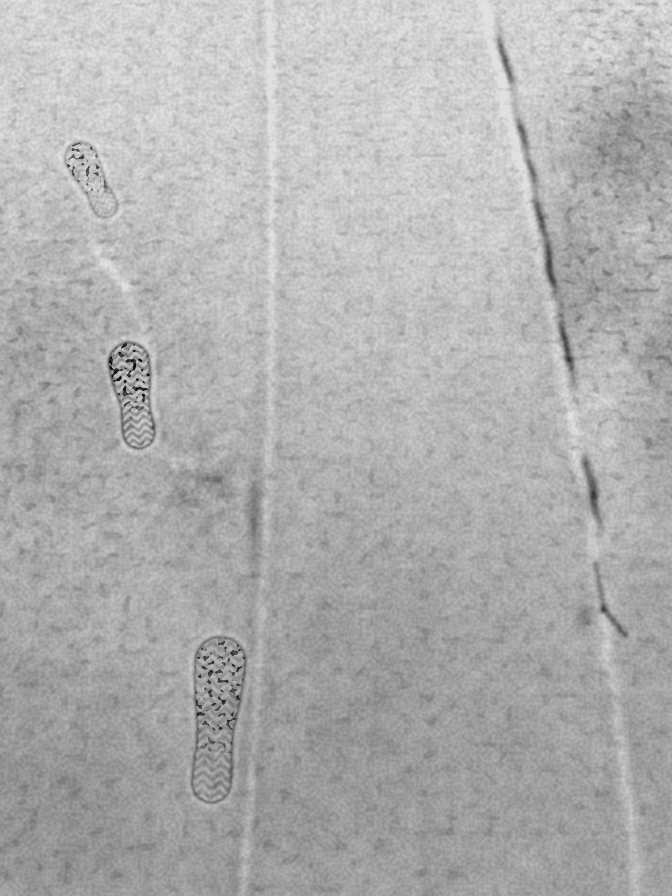
A Shadertoy shader for this texture:

```glsl
vec2 gradientAt(vec2 cell) {
    vec3 h = fract(cell.xyx * vec3(0.1031, 0.1030, 0.0973));
    h += dot(h, h.yzx + 33.33);
    float angle = 6.2832 * fract((h.x + h.y) * h.z);
    return vec2(cos(angle), sin(angle));
}

// Gradient noise, roughly -0.7 to 0.7
float gradientNoise(vec2 p) {
    vec2 i = floor(p), f = fract(p);
    vec2 u = f * f * f * (f * (f * 6.0 - 15.0) + 10.0);
    vec2 e = vec2(0.0, 1.0);
    float low = mix(dot(gradientAt(i), f), dot(gradientAt(i + e.yx), f - e.yx), u.x);
    float high = mix(dot(gradientAt(i + e.xy), f - e.xy), dot(gradientAt(i + e.yy), f - e.yy), u.x);
    return mix(low, high, u.y);
}

float fbm(vec2 p) {
    float sum = 0.0, amp = 0.6;
    for (int i = 0; i < 4; i++) {
        sum += amp * gradientNoise(p);
        p = mat2(1.6, 1.2, -1.2, 1.6) * p + 7.3;
        amp *= 0.55;
    }
    return sum;
}

float glow(vec2 p, vec2 center, vec2 radius) {
    vec2 q = (p - center) / radius;
    return exp(-dot(q, q));
}

float line(float d, float width) {
    return exp(-d * d / (width * width));
}

float band(float x, float lo, float hi, float soft) {
    return smoothstep(lo - soft, lo + soft, x) * (1.0 - smoothstep(hi - soft, hi + soft, x));
}

float segmentDistance(vec2 p, vec2 a, vec2 b) {
    vec2 ab = b - a;
    return length(p - a - ab * clamp(dot(p - a, ab) / dot(ab, ab), 0.0, 1.0));
}

// Pressed sole: rim, tread and dark specks near the toe
float footprint(vec2 p, vec2 heel, vec2 toe, float radius, float tread, float dirt) {
    vec2 axis = toe - heel;
    float len = length(axis);
    axis /= len;
    vec2 local = vec2(dot(p - heel, vec2(axis.y, -axis.x)), dot(p - heel, axis));
    float along = local.y / len, h = clamp(along, 0.0, 1.0);
    float width = radius * (mix(0.78, 1.0, h) - 0.16 * line(h - 0.4, 0.25));
    float d = length(local - vec2(0.0, h * len)) - width;
    float inside = 1.0 - smoothstep(-0.002, 0.001, d);
    float rim = -0.15 * line(d, 0.0018) + 0.06 * line(d - 0.005, 0.003);
    vec2 g = local / radius;
    float grooves = sin(g.y * 17.0 + 2.0 * cos(g.x * 9.0));
    float speck = smoothstep(0.16, 0.34, gradientNoise(p * 190.0)
                + 0.35 * gradientNoise(p * 75.0)) * smoothstep(0.25, 0.75, along + 0.2);
    return rim * (0.5 + tread) + inside * (0.1 * tread * grooves - dirt * speck - 0.025);
}

// Broad light and dark areas of thin snow
float snowTone(vec2 p) {
    float tone = mix(0.625, 0.825, smoothstep(0.08, 1.0, p.y));
    tone -= 0.085 * glow(p, vec2(0.02, 0.61), vec2(0.19, 0.16));
    tone -= 0.06 * glow(p, vec2(0.02, 0.12), vec2(0.15, 0.13));
    tone -= 0.04 * glow(p, vec2(0.40, 0.24), vec2(0.11, 0.20));
    tone += 0.03 * glow(p, vec2(0.16, 0.27), vec2(0.10, 0.09));
    tone -= 0.22 * glow(p, vec2(0.71, 0.84), vec2(0.08, 0.075));
    tone -= 0.15 * glow(p, vec2(0.65, 0.69), vec2(0.055, 0.08));
    tone -= 0.12 * glow(p, vec2(0.75, 0.61), vec2(0.05, 0.13));
    tone += 0.05 * glow(p, vec2(0.68, 0.50), vec2(0.04, 0.14));
    return tone;
}

// Pavement joint with a bright lip and broken dark gap
float crack(vec2 p) {
    float d = 1.0 - p.y;
    float x = p.x - (0.545 + 0.245 * d - 0.07 * d * d) + 0.005 * gradientNoise(vec2(3.0, p.y * 28.0));
    float open = smoothstep(-0.22, 0.15, gradientNoise(vec2(9.0, p.y * 22.0)));
    float gap = max(band(p.y, 0.57, 0.98, 0.012), band(p.y, 0.41, 0.49, 0.012));
    float dark = gap * mix(0.12, 0.4, open) * line(x - 0.003, 0.0045);
    dark += 0.28 * line(segmentDistance(p, vec2(0.665, 0.37), vec2(0.674, 0.32)), 0.004);
    dark += 0.28 * line(segmentDistance(p, vec2(0.674, 0.32), vec2(0.697, 0.292)), 0.004);
    dark += 0.20 * glow(p, vec2(0.652, 0.312), vec2(0.009, 0.016));
    dark += 0.13 * glow(p, vec2(0.655, 0.45), vec2(0.012, 0.04));
    return 0.10 * line(x + 0.007, 0.007) - dark;
}

// Faint raised seam
float seam(vec2 p) {
    float d = 1.0 - p.y;
    float x = p.x - (0.3 + 0.03 * d - 0.06 * d * d) + 0.003 * gradientNoise(vec2(5.0, p.y * 14.0));
    float lip = (0.075 + 0.06 * gradientNoise(vec2(1.0, p.y * 20.0))) * line(x, 0.005);
    float shade = 0.035 * line(x + 0.010, 0.007) + 0.025 * line(x - 0.012, 0.008);
    return lip - shade - 0.15 * glow(p, vec2(0.283, 0.435), vec2(0.009, 0.045));
}

void mainImage(out vec4 fragColor, in vec2 fragCoord) {
    vec2 p = fragCoord / iResolution.y;
    vec2 ground = vec2((p.x - 0.37) * (1.0 + 0.5 * p.y), p.y * (1.0 + 0.55 * p.y));
    float tone = snowTone(p);

    // Clumps, pits and fine grain
    float rough = 0.65 + 0.5 * glow(p, vec2(0.0, 0.58), vec2(0.22, 0.28))
                + 0.7 * smoothstep(0.58, 0.68, p.x) * smoothstep(0.35, 0.65, p.y);
    float clumps = fbm(ground * 48.0);
    tone += rough * (0.13 * clumps + 0.09 * fbm(ground * 13.0));
    tone -= 0.10 * rough * smoothstep(0.12, 0.5, gradientNoise(ground * 62.0 + 20.0));
    tone += 0.085 * gradientNoise(p * 235.0) + 0.02 * gradientNoise(vec2(p.x * 45.0, p.y * 2.0));

    // Scuffed patch and dragged streak
    float scuff = glow(p, vec2(0.225, 0.46), vec2(0.055, 0.05));
    tone += scuff * (0.38 * fbm(p * 42.0 + 4.0) - 0.06);
    tone += 0.10 * line(segmentDistance(p, vec2(0.108, 0.72), vec2(0.140, 0.68)), 0.006);
    tone += 0.07 * line(segmentDistance(p, vec2(0.140, 0.68), vec2(0.166, 0.62)), 0.006);

    tone += seam(p) + crack(p);
    tone += footprint(p, vec2(0.117, 0.771), vec2(0.0905, 0.823), 0.018, 0.4, 0.45);
    tone += footprint(p, vec2(0.155, 0.517), vec2(0.144, 0.595), 0.0225, 1.0, 0.50);
    tone += footprint(p, vec2(0.236, 0.126), vec2(0.246, 0.261), 0.028, 0.65, 0.38);
    fragColor = vec4(vec3(clamp(tone, 0.0, 0.88)) * vec3(0.998, 1.0, 0.998), 1.0);
}
```
